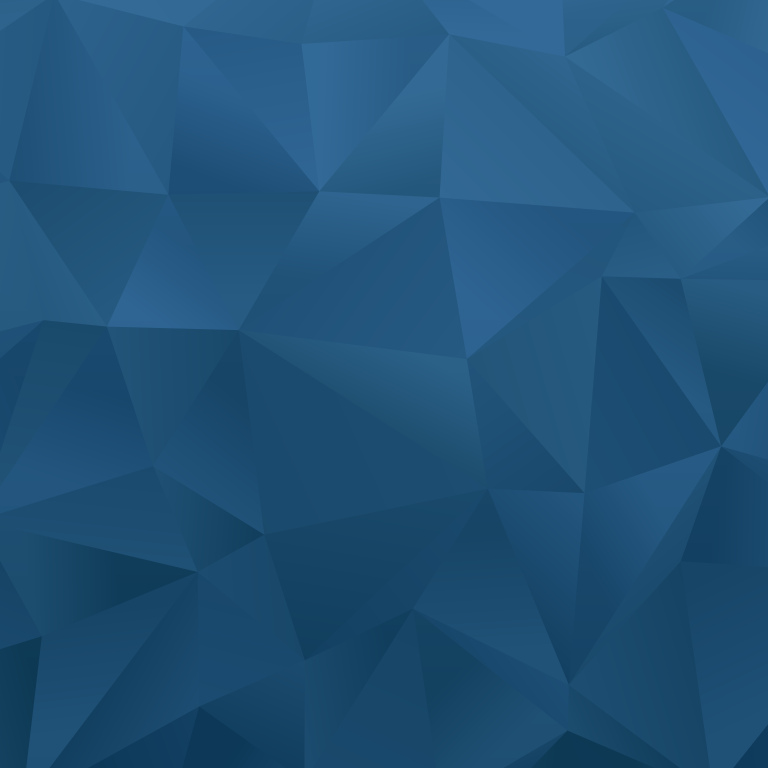
Give the GLSL for this background, as a WebGL 1 fragment shader.

```glsl
precision highp float;
// Low-poly backdrop of softly shaded blue triangles, light above and dark below.
uniform vec2 u_resolution;

const float CELLS = 5.3;

vec2 hash2(vec2 p) {
  vec2 q = vec2(dot(p, vec2(127.1, 311.7)), dot(p, vec2(269.5, 183.3)));
  return fract(sin(q) * 43758.55);
}

// Corner of the irregular mesh, shifted from its grid point.
vec2 meshPoint(vec2 id) {
  return id + 0.86 * (hash2(id + 17.0) - 0.5);
}

// Signed distance to the line a-b, positive on its left.
float edgeDistance(vec2 p, vec2 a, vec2 b) {
  vec2 e = b - a;
  vec2 d = p - a;
  return (e.x * d.y - e.y * d.x) / max(length(e), 0.001);
}

// Antialiased coverage of a triangle with either winding.
float coverage(vec2 p, vec2 a, vec2 b, vec2 c, float pixel) {
  float winding = edgeDistance(c, a, b) < 0.0 ? -1.0 : 1.0;
  float ab = edgeDistance(p, a, b) * winding;
  float bc = edgeDistance(p, b, c) * winding;
  float ca = edgeDistance(p, c, a) * winding;
  return clamp(0.5 + min(ab, min(bc, ca)) / pixel, 0.0, 1.0);
}

// Each facet has its own brightness, ramp direction and faint teal tint.
vec3 facetColor(vec2 p, vec2 center, vec2 seed) {
  vec2 shade = hash2(seed + 3.7);
  vec2 ramp = hash2(seed + 41.3);
  float angle = 6.2832 * ramp.x;
  float slope = mix(0.08, 0.62, ramp.y);
  float along = dot(p - center, vec2(cos(angle), sin(angle)));
  float height = mix(center.y, p.y, 0.6) / CELLS;
  float tone = mix(0.15, 0.91, height) + 0.27 * (shade.x - 0.5);
  tone += clamp(along * slope, -0.17, 0.17);
  vec3 color = mix(vec3(0.05, 0.222, 0.342), vec3(0.198, 0.414, 0.592), clamp(tone, 0.0, 1.0));
  return color + vec3(0.004, 0.006, -0.018) * (shade.y - 0.4);
}

void main() {
  vec2 p = gl_FragCoord.xy / u_resolution.y * CELLS;
  float pixel = CELLS / u_resolution.y;
  vec2 cell = floor(p);
  vec3 sum = vec3(0.0);
  float total = 0.0001;

  // Split every nearby quad along a random diagonal and blend its two facets.
  for (int j = -1; j <= 1; j++) {
    for (int i = -1; i <= 1; i++) {
      vec2 id = cell + vec2(float(i), float(j));
      vec2 a = meshPoint(id);
      vec2 b = meshPoint(id + vec2(1.0, 0.0));
      vec2 c = meshPoint(id + vec2(1.0, 1.0));
      vec2 d = meshPoint(id + vec2(0.0, 1.0));
      if (hash2(id + 71.0).x < 0.5) {
        vec2 first = a;
        a = b;
        b = c;
        c = d;
        d = first;
      }
      float lower = coverage(p, a, b, c, pixel);
      float upper = coverage(p, a, c, d, pixel);
      sum += lower * facetColor(p, (a + b + c) / 3.0, id);
      sum += upper * facetColor(p, (a + c + d) / 3.0, id + 0.5);
      total += lower + upper;
    }
  }
  gl_FragColor = vec4(sum / total, 1.0);
}
```
